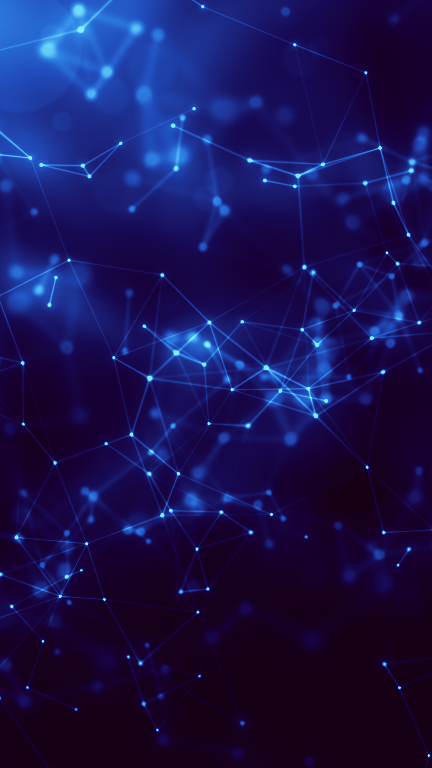
Give the GLSL for this background, as a Shadertoy shader.

```glsl
// Glowing blue web of linked nodes with depth blur over a violet-black haze.

vec3 hash3(vec2 c) {
    vec3 q = fract(c.xyx * vec3(0.1031, 0.1030, 0.0973));
    q += dot(q, q.yxz + 33.33);
    return fract((q.xxy + q.yzz) * q.zyx);
}

float bell(float d, float width) {
    return exp(-d * d / (width * width));
}

// Wavy bands along which the web and its haze gather
float density(vec2 p) {
    float upper = bell(p.y - 0.79 - 0.02 * sin(12.0 * p.x), 0.045);
    float middle = bell(p.y - 0.585 - 0.045 * cos(14.0 * p.x - 0.4), 0.045);
    float rising = bell(p.y - 0.17 - 0.88 * p.x - 0.04 * sin(9.0 * p.x), 0.08);
    float lower = 0.6 * bell(p.y - 0.31 + 0.05 * cos(13.0 * p.x), 0.06);
    float corner = 0.5 * bell(length(p - vec2(0.17, 0.13)), 0.12);
    return min(upper + middle + rising + lower + corner, 1.0);
}

// Position, blur size and presence of the node in one grid cell
vec4 node(vec2 id, float cell, mat2 turn, float seed, float share) {
    vec3 r = hash3(id);
    vec2 pos = (id + 0.06 + 0.88 * r.xy - seed) * cell * turn;
    float size = fract(r.z * 57.0);
    return vec4(pos, mix(0.65, 1.45, size * size), step(r.z, share + 0.7 * density(pos)));
}

// Light of one link, its width running from one node's blur to the other's
float link(vec2 p, vec4 a, vec4 b, float cell, float blur) {
    vec2 ab = b.xy - a.xy;
    float t = clamp(dot(p - a.xy, ab) / dot(ab, ab), 0.0, 1.0);
    float width = max((0.3 + 30.0 * blur) * blur * mix(a.z, b.z, t), 0.65 / iResolution.y);
    float fade = smoothstep(2.3, 0.4, length(ab) / cell);
    return bell(length(p - a.xy - ab * t), width) * fade * a.w * b.w;
}

// Jittered grid of nodes, each tied to its neighbours: x = dots, y = links
vec2 network(vec2 p, float cell, float angle, float blur, float seed, float share) {
    mat2 turn = mat2(cos(angle), sin(angle), -sin(angle), cos(angle));
    vec2 home = floor(turn * p / cell + seed);
    vec2 light = vec2(0.0);
    for (int k = 0; k < 9; k++) {
        vec2 id = home + vec2(k % 3 - 1, k / 3 - 1);
        vec4 a = node(id, cell, turn, seed, share);
        if (a.w < 0.5) continue;
        float d = length(p - a.xy);
        float radius = blur * a.z;
        light.x += smoothstep(1.3 * radius, 0.25 * radius, d) / a.z + 0.18 * bell(d, 2.6 * radius);
        for (int n = 0; n < 4; n++) {
            vec2 other = id + (n < 3 ? vec2(n - 1, 1) : vec2(1, 0));
            float kept = step(0.1, hash3(id * 3.0 + other * 7.0).x);
            light.y += kept * link(p, a, node(other, cell, turn, seed, share), cell, blur);
        }
    }
    return min(light, vec2(1.3));
}

// Large faint out-of-focus discs
float discs(vec2 p) {
    float light = 0.25 * smoothstep(0.084, 0.078, length(p - vec2(0.025, 0.935)));
    for (int i = 0; i < 20; i++) {
        vec3 r = hash3(vec2(i, 41.0));
        float radius = mix(0.012, 0.04, r.z);
        float d = length(p - vec2(0.56 * r.x, 0.2 + 0.8 * r.y));
        light += 0.25 * smoothstep(radius, 0.6 * radius, d);
    }
    return light;
}

// Brightness to colour: black-violet, navy, blue, cyan, near white
vec3 glowColor(float l) {
    vec3 c = mix(vec3(0.085, 0.0, 0.07), vec3(0.09, 0.0, 0.21), clamp(l, 0.0, 1.0));
    c = mix(c, vec3(0.09, 0.04, 0.33), clamp(l - 1.0, 0.0, 1.0));
    c = mix(c, vec3(0.11, 0.15, 0.51), clamp(l - 2.0, 0.0, 1.0));
    c = mix(c, vec3(0.13, 0.31, 0.75), clamp(l - 3.0, 0.0, 1.0));
    c = mix(c, vec3(0.18, 0.52, 0.9), clamp(l - 4.0, 0.0, 1.0));
    return mix(c, vec3(0.5, 0.95, 1.0), clamp(0.6 * (l - 5.0), 0.0, 1.0));
}

void mainImage(out vec4 fragColor, in vec2 fragCoord) {
    vec2 p = fragCoord / iResolution.y;

    // Backdrop: dark floor, shaded right side, lamp in the upper left
    float light = 0.1 + 1.45 * smoothstep(0.12, 0.8, p.y) * (1.0 - 0.55 * smoothstep(0.28, 0.56, p.x));
    light += 2.6 * bell(length((p - vec2(0.05, 1.0)) * vec2(0.85, 1.0)), 0.25);

    // Uneven haze from layered sines
    float cloud = sin(17.0 * p.x + 3.0 * sin(9.0 * p.y)) * sin(15.0 * p.y + 2.0 * sin(13.0 * p.x));
    light += 0.5 * cloud * smoothstep(0.1, 0.5, p.y);
    light += density(p) * (0.95 + 0.5 * cloud) * smoothstep(0.0, 0.6, p.y) + discs(p);

    // Web layers from far and blurred to near and sharp
    light = max(light, 0.0);
    light += dot(network(p, 0.080, 2.1, 0.0150, 35.0, 0.12), vec2(0.6, 0.6));
    light += dot(network(p, 0.066, 0.9, 0.0105, 23.0, 0.15), vec2(1.0, 0.8));
    light += dot(network(p, 0.072, 0.3, 0.0065, 57.0, 0.14), vec2(1.5, 0.9));
    light += dot(network(p, 0.062, 1.2, 0.0036, 71.0, 0.02), vec2(3.2, 1.8));
    light += dot(network(p, 0.088, 0.5, 0.0034, 12.0, 0.38), vec2(3.8, 2.1));

    fragColor = vec4(glowColor(light), 1.0);
}
```
